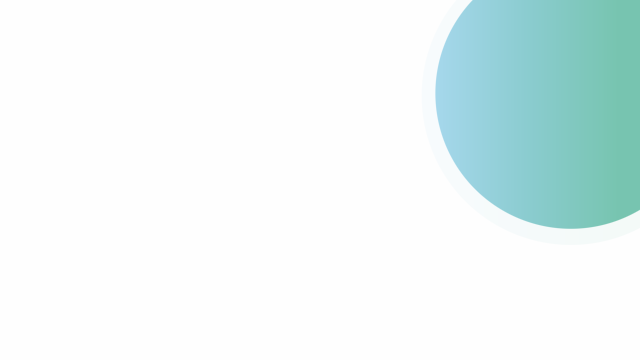
Write a Shadertoy shader that draws this background.

```glsl
// Lengths are in canvas heights
const vec2  DISC_CENTER = vec2(1.5856, 0.7407);
const float DISC_RADIUS = 0.3762;
const vec2  HALO_CENTER = vec2(1.5856, 0.7340);
const float HALO_RADIUS = 0.4144;
const float HALO_OPACITY = 0.075;
const float GRADIENT_START = 1.208;
const float GRADIENT_END = 1.715;

const vec3 PAPER = vec3(0.996);
const vec3 SKY_BLUE = vec3(0.650, 0.845, 0.925);
const vec3 TEAL = vec3(0.545, 0.800, 0.815);
const vec3 SEA_GREEN = vec3(0.468, 0.770, 0.690);

// Antialiased coverage of a circle
float circleMask(vec2 p, vec2 center, float radius, float pixel) {
    float dist = length(p - center) - radius;
    return 1.0 - smoothstep(-0.75 * pixel, 0.75 * pixel, dist);
}

// Horizontal blend from blue through teal to green
vec3 discGradient(float x) {
    float t = clamp((x - GRADIENT_START) / (GRADIENT_END - GRADIENT_START), 0.0, 1.0);
    vec3 cool = mix(SKY_BLUE, TEAL, clamp(2.0 * t, 0.0, 1.0));
    return mix(cool, SEA_GREEN, clamp(2.0 * t - 1.0, 0.0, 1.0));
}

void mainImage(out vec4 fragColor, in vec2 fragCoord) {
    // Keep the layout tied to the right edge at any aspect ratio
    vec2 p = fragCoord / iResolution.y;
    p.x += 16.0 / 9.0 - iResolution.x / iResolution.y;
    float pixel = 1.0 / iResolution.y;

    vec3 gradient = discGradient(p.x);
    float halo = circleMask(p, HALO_CENTER, HALO_RADIUS, pixel);
    float disc = circleMask(p, DISC_CENTER, DISC_RADIUS, pixel);

    // Layers: paper, pale halo, solid disc
    vec3 color = mix(PAPER, gradient, HALO_OPACITY * halo);
    color = mix(color, gradient, disc);
    fragColor = vec4(color, 1.0);
}
```
